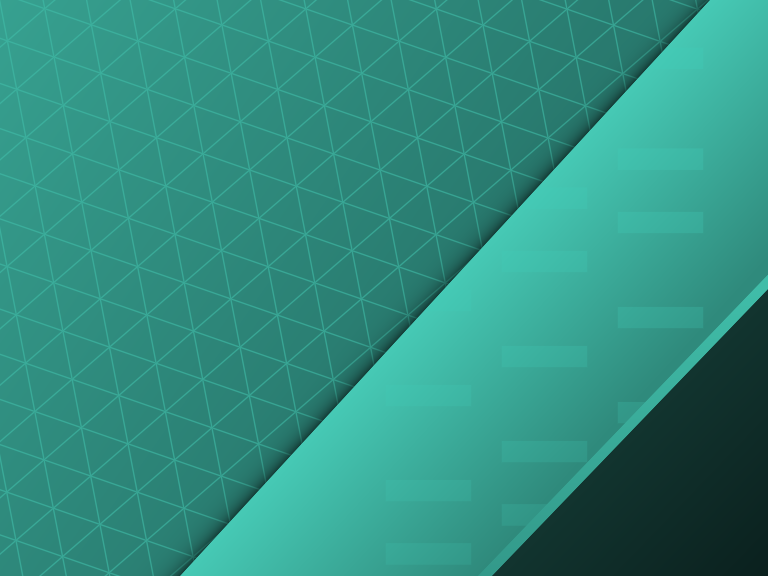
Write a Shadertoy shader that draws this background.

```glsl
#define LINE_SPACING 0.0742
#define LINE_WIDTH 0.0006
#define LINE_OPACITY 0.62
#define SHADOW_REACH 0.014
#define SHADOW_DEPTH 0.52
#define STRIPE_WIDTH 0.0175
#define COLUMN_PITCH 0.2014
#define COLUMN_RISE 0.0677
#define BAR_HALF_SIZE vec2(0.0743, 0.0186)
#define BAR_OPACITY 0.34

// Signed distance to the line a-b, positive below and to the right
float sideOf(vec2 p, vec2 a, vec2 b) {
    vec2 along = normalize(b - a);
    return dot(p - a, vec2(along.y, -along.x));
}

// Coverage of the region where the distance is positive
float cover(float dist, float pixel) {
    return smoothstep(-0.5 * pixel, 0.5 * pixel, dist);
}

// Tilted triangular mesh: three families of parallel lines
float triangleMesh(vec2 p, float pixel) {
    mat2 basis = mat2(0.0809, -0.02804, 0.01606, -0.08394);
    vec2 cell = inverse(basis) * (p - vec2(0.09375, 0.901));
    vec3 phase = vec3(cell, cell.x + cell.y);
    vec3 dist = (0.5 - abs(fract(phase) - 0.5)) * LINE_SPACING;
    float nearest = min(dist.x, min(dist.y, dist.z));
    return 1.0 - smoothstep(0.0, LINE_WIDTH + pixel, nearest);
}

// Three staggered columns of bars, mirrored about each column's centre
float barColumns(vec2 p, float pixel) {
    vec2 q = p - vec2(0.9453, 0.381);
    float column = clamp(round(q.x / COLUMN_PITCH), -1.0, 1.0);
    q = abs(q - column * vec2(COLUMN_PITCH, COLUMN_RISE));
    float[4] heights = float[4](0.0, 0.165, 0.275, 0.45);
    float bars = 0.0;
    for (int i = 0; i < 4; i++) {
        vec2 inside = BAR_HALF_SIZE - abs(q - vec2(0.0, heights[i]));
        bars = max(bars, cover(min(inside.x, inside.y), pixel));
    }
    return bars;
}

void mainImage(out vec4 fragColor, in vec2 fragCoord) {
    vec2 p = fragCoord / iResolution.y;
    float pixel = 1.0 / iResolution.y;
    float bandDist = sideOf(p, vec2(0.3125, 0.0), vec2(1.2326, 1.0));
    float cornerDist = sideOf(p, vec2(0.854, 0.0), vec2(1.3333, 0.498));

    // Meshed backdrop, fading away from the upper left
    float fade = clamp((p.x + 0.7 * (1.0 - p.y)) / 1.1, 0.0, 1.0);
    vec3 color = mix(vec3(0.215, 0.63, 0.565), vec3(0.16, 0.48, 0.435), fade);
    vec3 meshColor = vec3(0.25, 0.74, 0.66);
    color = mix(color, meshColor, LINE_OPACITY * triangleMesh(p, pixel));

    // Shadow cast by the band
    color *= 1.0 - SHADOW_DEPTH * exp(min(bandDist, 0.0) / SHADOW_REACH);

    // Diagonal band with faint bars
    float across = clamp(bandDist / 0.38, 0.0, 1.0);
    vec3 band = mix(vec3(0.275, 0.79, 0.71), vec3(0.185, 0.54, 0.485), across);
    float barFade = BAR_OPACITY * mix(0.45, 1.0, clamp(p.y, 0.0, 1.0));
    band = mix(band, vec3(0.25, 0.8, 0.72), barFade * barColumns(p, pixel));
    color = mix(color, band, cover(bandDist, pixel));

    // Bright stripe along the dark corner
    vec3 stripe = mix(vec3(0.2, 0.6, 0.54), vec3(0.25, 0.74, 0.66), clamp(p.y * 2.0, 0.0, 1.0));
    color = mix(color, stripe, cover(cornerDist + STRIPE_WIDTH, pixel));

    // Dark corner
    float depth = clamp(cornerDist / 0.35, 0.0, 1.0);
    vec3 corner = mix(vec3(0.07, 0.205, 0.185), vec3(0.04, 0.125, 0.115), depth);
    color = mix(color, corner, cover(cornerDist, pixel));

    fragColor = vec4(color, 1.0);
}
```
